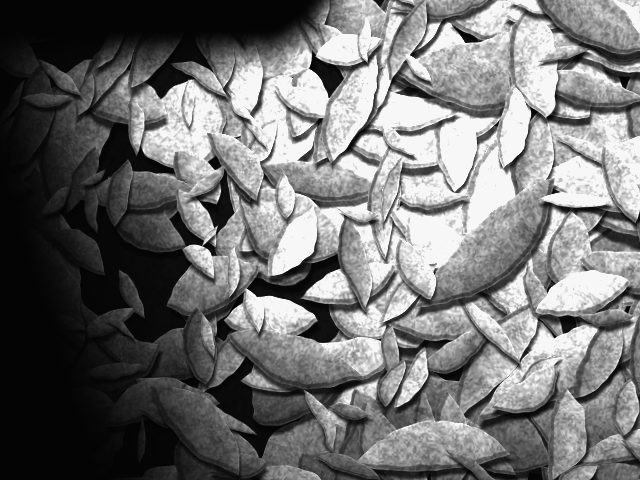
This texture is drawn by a Shadertoy shader. Its source:

```glsl
const int BLADES = 280;
const int BIG_EVERY = 10;          // every n-th blade is a long one
const float LONGEST = 0.145;       // half lengths, in canvas heights
const float SHORTEST = 0.048;
const float MAIN_ANGLE = 0.65;
const float ANGLE_SPREAD = 2.3;
const vec2 SHADOW_DIR = vec2(0.25, -1.0);
const float SHADOW_DEPTH = 0.78;
const float GAP_TONE = 0.04;
const float GAIN = 1.12;
const vec2 SPOT = vec2(0.98, 0.68);

vec4 hash4(float n) {
    vec4 v = fract(n * vec4(0.1031, 0.1030, 0.0973, 0.1099));
    v += dot(v, v.wzxy + 33.33);
    return fract((v.xxyz + v.yzzw) * v.zywx);
}

float hash2(vec2 p) {
    vec3 v = fract(p.xyx * 0.1031);
    v += dot(v, v.yzx + 33.33);
    return fract((v.x + v.y) * v.z);
}

float noise(vec2 p) {
    vec2 i = floor(p), f = fract(p);
    f = f * f * (3.0 - 2.0 * f);
    return mix(mix(hash2(i), hash2(i + vec2(1, 0)), f.x),
               mix(hash2(i + vec2(0, 1)), hash2(i + vec2(1, 1)), f.x), f.y);
}

// Lens of half width size.x and half length size.y, bowed to one side
float lens(vec2 q, vec2 size, float bow) {
    float along = q.y / size.y;
    q.x += bow * size.x * (along * along - 0.4);
    float radius = dot(size, size) / (2.0 * size.x);
    return length(vec2(abs(q.x) + radius - size.x, q.y)) - radius;
}

// Lamp from the right, with dark left side, top left and lower edge
float lamp(vec2 p) {
    float left = smoothstep(0.03, 0.56, p.x + 0.3 * (p.y - 0.5));
    float top = 1.0 - smoothstep(0.82, 0.94, p.y - 0.25 * smoothstep(0.55, 0.85, p.x));
    float low = mix(0.55, 1.0, smoothstep(0.0, 0.42, p.y));
    vec2 away = p - SPOT;
    return left * top * low * (1.0 + 0.3 * exp(-6.0 * dot(away, away)));
}

void mainImage(out vec4 fragColor, in vec2 fragCoord) {
    vec2 p = fragCoord / iResolution.y;
    float aspect = iResolution.x / iResolution.y;
    float soft = 0.8 / iResolution.y;

    // Slight warp makes the outlines uneven
    vec2 wobble = vec2(noise(p * 17.0), noise(p * 17.0 + 40.0)) - 0.5;
    wobble += 0.35 * (vec2(noise(p * 55.0), noise(p * 55.0 + 90.0)) - 0.5);
    vec2 w = p + 0.014 * wobble;

    float shade = GAP_TONE;
    vec2 skin = p;

    // Blades from the bottom of the heap to the top
    for (int i = 0; i < BLADES; i++) {
        float id = float(i);
        float height = id / float(BLADES);
        bool big = i % BIG_EVERY == 0;
        vec4 r = hash4(id + 7.0);
        vec4 s = hash4(id + 531.0);

        vec2 center = fract(id * vec2(0.7549, 0.5698) + 0.12 * r.xy);
        center = center * vec2(aspect + 0.16, 1.16) - 0.08;
        float halfLength = mix(LONGEST, SHORTEST, height) * mix(0.65, 1.35, r.z);
        if (big) halfLength = mix(0.12, 0.19, r.z);
        halfLength *= mix(0.8, 1.25, smoothstep(0.5, 1.15, center.x));

        vec2 d = w - center;
        float reach = 1.5 * halfLength;
        if (dot(d, d) > reach * reach) continue;

        float slim = mix(0.17, 0.46, s.x);
        float ratio = big ? mix(0.24, 0.4, s.x)
                          : mix(mix(0.45, 0.88, s.x), slim, smoothstep(0.15, 0.5, height));
        vec2 size = halfLength * vec2(ratio, 1.0);
        float bow = 1.1 * (s.y - 0.5);
        float angle = MAIN_ANGLE + ANGLE_SPREAD * (r.w + s.w - 1.0);
        vec2 axis = vec2(cos(angle), sin(angle));
        mat2 turn = mat2(axis.x, -axis.y, axis.y, axis.x);
        vec2 q = turn * d;

        // Shadow thrown on the blades below
        float lift = 0.009 + 0.12 * size.x;
        float shadowEdge = lens(turn * (d - lift * SHADOW_DIR), size, bow);
        shade *= 1.0 - SHADOW_DEPTH * (1.0 - smoothstep(-0.006, 0.005, shadowEdge));

        // Face with slope, side wall and lit rim
        float edge = lens(q, size, bow);
        float lit = axis.x + axis.y > 0.0 ? 1.0 : -1.0;
        float tone = mix(0.4, 0.94, s.z);
        tone += 0.13 * lit * q.x / size.x + 0.1 * (r.y - 0.5) * q.y / size.y;
        float wall = min(0.28 * size.x, 0.011);
        float inner = lens(q - vec2(lit * wall, 0.0), size, bow);
        tone *= 1.0 - 0.42 * smoothstep(-0.002, 0.002, inner);
        tone += 0.14 * smoothstep(-0.005, 0.0, edge);

        float cover = 1.0 - smoothstep(-soft, soft, edge);
        shade = mix(shade, tone, cover);
        if (edge < 0.0) skin = q + 3.0 * s.xy;
    }

    // Sandy skin: blotches, pits and fine sparkle
    float grain = 0.34 * (noise(skin * vec2(42.0, 27.0) + 60.0) - 0.5);
    grain += 0.3 * (noise(skin * 100.0 + 80.0) - 0.5);
    grain += 0.42 * (noise(skin * 230.0 + 20.0) - 0.5);
    shade *= 1.0 + grain;

    float value = clamp(0.015 + GAIN * shade * lamp(p), 0.0, 0.97);
    fragColor = vec4(vec3(value), 1.0);
}
```
